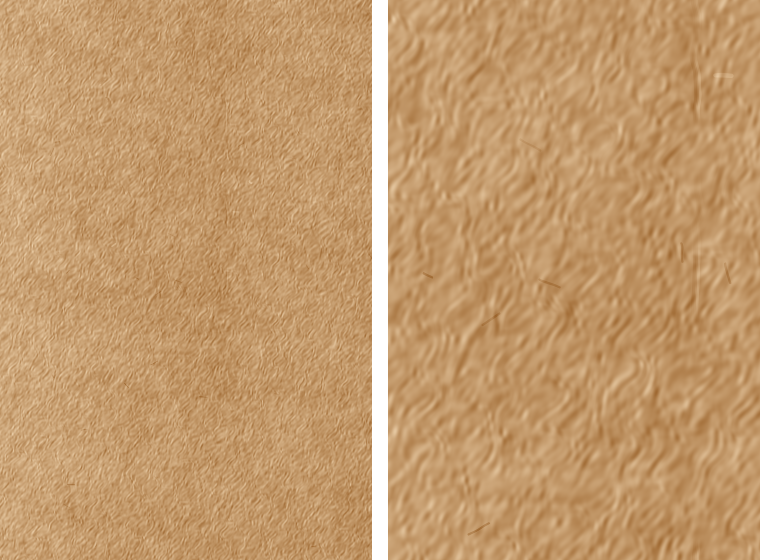
Left: the whole. Right: its middle third, enlarged.
This texture is drawn by a Shadertoy shader. Its source:

```glsl
// Kraft paper: fine leaning pulp grain, soft mottling, a faint upright crease and stray fibres.

const vec3 PAPER = vec3(0.777, 0.617, 0.436);
const vec3 TONE_STEP = vec3(0.070, 0.094, 0.110);  // colour change per unit of tone

float hash(vec2 p) {
    vec3 q = fract(p.xyx * 0.1031);
    q += dot(q, q.yzx + 33.33);
    return fract((q.x + q.y) * q.z);
}

// Smooth value noise in -1..1
float noise(vec2 p) {
    vec2 cell = floor(p), f = fract(p);
    f = f * f * (3.0 - 2.0 * f);
    float low = mix(hash(cell), hash(cell + vec2(1, 0)), f.x);
    float high = mix(hash(cell + vec2(0, 1)), hash(cell + vec2(1, 1)), f.x);
    return 2.0 * mix(low, high, f.y) - 1.0;
}

float cloud(vec2 p) {
    return 0.55 * noise(p) + 0.3 * noise(p * 2.1 + 17.0) + 0.2 * noise(p * 4.3 + 41.0);
}

// Height of the pulp surface: short strands leaning to the right
float pulpHeight(vec2 p) {
    float bend = 0.005 * noise(p * 65.0 + 9.0);
    vec2 strand = vec2(p.x - 0.3 * p.y + bend, p.y + bend);
    return noise(strand * vec2(300.0, 165.0));
}

// Brightness of the surface lit along the given direction
float relief(vec2 p, vec2 light) {
    return pulpHeight(p + light) - pulpHeight(p - light);
}

float segmentDistance(vec2 p, vec2 along) {
    float t = clamp(dot(p, along) / dot(along, along), -1.0, 1.0);
    return length(p - t * along);
}

float stroke(float dist, float width, float pixel) {
    return 1.0 - smoothstep(width - 0.5 * pixel, width + 0.7 * pixel, dist);
}

// Scattered fibres; halfLength and width are in canvas heights
float fibres(vec2 p, float aspect, int count, float seed, float halfLength, float width, float pixel) {
    float cover = 0.0;
    for (int i = 0; i < count; i++) {
        float id = float(i) + seed;
        vec2 centre = vec2(hash(vec2(id, 1.7)) * aspect, hash(vec2(id, 5.3)));
        float angle = 6.2832 * hash(vec2(id, 8.9));
        float size = halfLength * mix(0.3, 1.0, hash(vec2(id, 12.1)));
        vec2 q = p - centre + 0.0008 * noise(p * 150.0 + id);
        float strength = mix(0.35, 1.0, hash(vec2(id, 15.7)));
        float dist = segmentDistance(q, size * vec2(cos(angle), sin(angle)));
        cover = max(cover, strength * stroke(dist, width, pixel));
    }
    return cover;
}

// Broken, wandering crease: a light ridge with a shaded left flank
float crease(vec2 p, float x, float pixel) {
    float wander = 0.003 * noise(vec2(p.y * 22.0, 3.0)) + 0.0015 * noise(vec2(p.y * 90.0, 7.0));
    float side = p.x - x - wander;
    float broken = smoothstep(-0.25, 0.6, noise(vec2(p.y * 36.0, 11.0)));
    float extent = smoothstep(0.24, 0.36, p.y);
    float ridge = stroke(abs(side), 0.0007, pixel);
    float shade = stroke(abs(side + 0.0026), 0.0009, pixel);
    float valley = exp(-pow((side + 0.012) / 0.022, 2.0));
    return extent * (broken * (0.8 * ridge - 0.5 * shade) - 0.16 * valley);
}

void mainImage(out vec4 fragColor, in vec2 fragCoord) {
    float pixel = 1.0 / iResolution.y;
    float aspect = iResolution.x * pixel;
    vec2 p = fragCoord * pixel;
    vec2 uv = fragCoord / iResolution.xy;

    // Light falling from the left, dimming toward the right edge
    float tone = mix(0.36, -0.28, smoothstep(-0.15, 0.65, uv.x));
    tone += 0.12 * smoothstep(0.55, 0.75, uv.x) - 0.26 * smoothstep(0.8, 1.05, uv.x);
    tone -= 0.14 * (1.0 - smoothstep(0.0, 0.2, uv.y));

    // Mottling: broad clouds, faint level bands and small clumps
    tone += 0.24 * cloud(p * vec2(9.0, 12.0) + 5.0);
    tone += 0.16 * noise(p * vec2(5.0, 34.0) + 23.0);
    tone += 0.20 * noise(p * vec2(48.0, 40.0) + 61.0);

    // Grain
    tone += 0.72 * relief(p, vec2(0.0012, -0.0007));
    tone += 0.50 * noise(vec2(p.x - 0.2 * p.y, p.y) * vec2(265.0, 200.0) + 37.0);
    tone += 0.30 * noise(vec2(p.x - 0.35 * p.y, p.y) * vec2(125.0, 75.0) + 83.0);

    // Crease and fibres
    tone += crease(p, 0.61 * aspect, pixel);
    tone -= 1.5 * fibres(p, aspect, 30, 3.0, 0.007, 0.0006, pixel);
    tone += 1.3 * fibres(p, aspect, 5, 71.0, 0.006, 0.0012, pixel);

    fragColor = vec4(clamp(PAPER + tone * TONE_STEP, 0.0, 1.0), 1.0);
}
```
